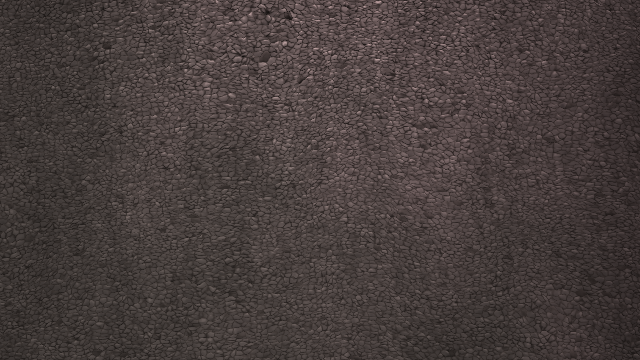
Reproduce this texture procedurally as a Shadertoy shader.

```glsl
#define GRAIN vec2(56.0, 102.0)
#define JITTER 1.0
#define CREASE_WIDTH 0.40
#define CREASE_DEPTH 0.40
#define SLOPE_LIGHT 0.24
#define GRAIN_VARIETY 0.10
#define WRINKLE 0.28
#define MOTTLE 0.24
#define GLINT 0.22
#define BASE_TONE 0.208
#define COOL_TINT vec3(1.0, 0.905, 0.870)
#define WARM_TINT vec3(1.0, 0.845, 0.848)

float hash(vec2 p) {
    return fract(sin(dot(p, vec2(127.1, 311.7))) * 43758.5453);
}

vec2 hash2(vec2 p) {
    return vec2(hash(p), hash(p + 57.3));
}

float noise(vec2 p) {
    vec2 i = floor(p), f = fract(p);
    f = f * f * (3.0 - 2.0 * f);
    return mix(mix(hash(i), hash(i + vec2(1, 0)), f.x),
               mix(hash(i + vec2(0, 1)), hash(i + vec2(1, 1)), f.x), f.y);
}

float fbm(vec2 p) {
    float sum = 0.0, amplitude = 0.5;
    for (int i = 0; i < 4; i++) {
        sum += amplitude * noise(p);
        p = p * 2.03 + 17.1;
        amplitude *= 0.5;
    }
    return sum;
}

// Pebble cells: x = distance to crease, y = height above centre, z = cell id
vec3 pebbles(vec2 p) {
    vec2 cell = floor(p), nearest = vec2(0.0), id = vec2(0.0);
    float d1 = 8.0, d2 = 8.0;
    for (int y = -1; y <= 1; y++)
    for (int x = -1; x <= 1; x++) {
        vec2 c = cell + vec2(x, y);
        vec2 r = p - c - 0.5 - JITTER * (hash2(c) - 0.5);
        float d = length(r);
        if (d < d1) {
            d2 = d1;
            d1 = d;
            nearest = r;
            id = c;
        } else {
            d2 = min(d2, d);
        }
    }
    return vec3(d2 - d1, nearest.y, hash(id + 9.7));
}

void mainImage(out vec4 fragColor, in vec2 fragCoord) {
    vec2 uv = fragCoord / iResolution.xy;
    vec2 p = fragCoord / iResolution.y;

    // Bend the grain so its direction drifts, and roughen the cell outlines
    vec2 bend = vec2(noise(p * 4.0), noise(p * 4.0 + 31.0)) - 0.5;
    vec2 ripple = vec2(noise(p * 28.0 + 5.0), noise(p * 28.0 + 71.0)) - 0.5;
    vec2 fray = vec2(noise(p * 130.0), noise(p * 130.0 + 23.0)) - 0.5;
    vec2 q = p + 0.05 * bend + 0.010 * ripple + 0.0045 * fray;
    q.y += 0.10 * (p.x - 0.9) * (p.x - 0.9);
    vec3 pebble = pebbles(q * GRAIN);

    // Broad light from the top, falling off to the sides and bottom
    vec2 toLamp = (uv - vec2(0.50, 1.02)) / vec2(0.36, 0.42);
    vec2 toMiddle = (uv - vec2(0.50, 0.50)) / vec2(0.48, 0.62);
    float lamp = exp(-dot(toLamp, toLamp));
    float tone = BASE_TONE + 0.070 * lamp + 0.092 * exp(-dot(toMiddle, toMiddle));
    tone *= 1.0 - 0.15 * smoothstep(0.86, 1.0, uv.x);

    // Cloudy wear with faint vertical streaks
    float clouds = fbm(p * vec2(5.0, 4.0) + 3.0) - 0.47;
    float streaks = fbm(p * vec2(19.0, 3.5) + 40.0) - 0.47;
    tone *= 1.0 + MOTTLE * (1.5 * clouds + 0.8 * streaks);

    // Pebble relief: creases of uneven depth crossed by fine flat wrinkles
    float soft = max(CREASE_WIDTH, GRAIN.y / iResolution.y);
    float ridge = smoothstep(0.0, soft, pebble.x);
    float depth = CREASE_DEPTH * (0.35 + 1.3 * noise(q * vec2(45.0, 70.0) + 11.0));
    float wrinkle = noise(q * vec2(95.0, 190.0) + 7.0) - 0.5;
    float relief = depth * (ridge - 0.56)
                 + SLOPE_LIGHT * pebble.y
                 + GRAIN_VARIETY * (pebble.z - 0.5)
                 + WRINKLE * wrinkle;
    tone *= 1.0 + relief * (0.82 + 0.45 * lamp);

    // Small broken glints on the upper rims, strongest under the lamp
    float cap = ridge * smoothstep(0.0, 0.4, pebble.y) * smoothstep(0.0, 0.35, wrinkle);
    tone += GLINT * cap * (0.25 + 0.75 * lamp);

    // Greyer on the lower left, redder towards the top and right
    float warmth = smoothstep(0.1, 1.0, 0.65 * uv.x + 0.45 * uv.y + 0.6 * clouds);
    vec3 leather = tone * mix(COOL_TINT, WARM_TINT, warmth);
    leather -= vec3(0.0, 0.004, 0.008) * (1.0 - ridge);
    fragColor = vec4(clamp(leather, 0.0, 1.0), 1.0);
}
```
